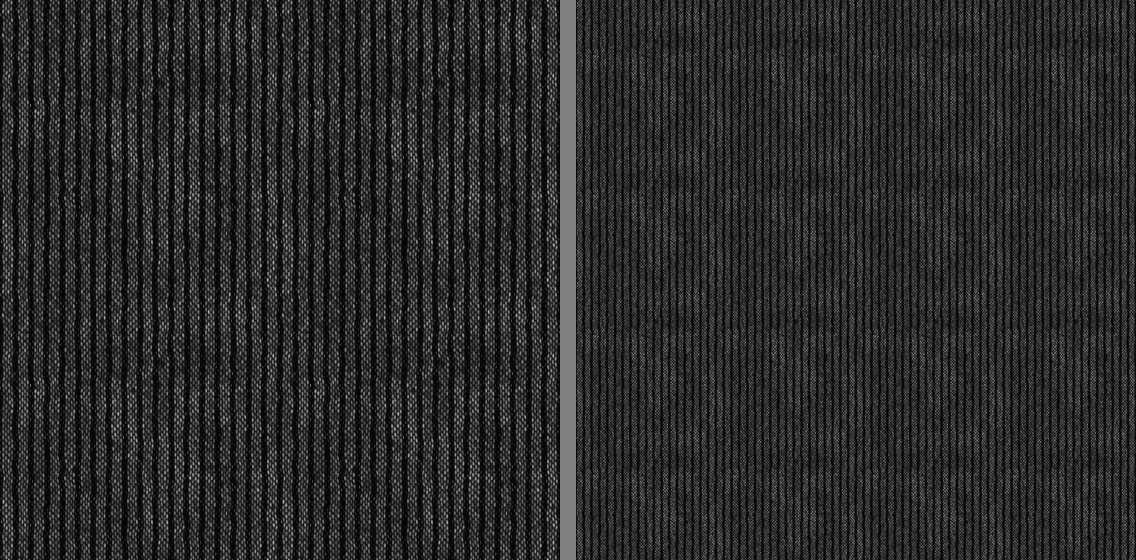
Left, the tile; right, the same tile 2 across and 2 down.
Give the GLSL for this texture, as a Shadertoy shader.

```glsl
const float REPEATS = 2.0;            // cloth patches across and down
const float RIBS = 18.0;              // ribs per patch
const float COLUMNS = 6.0;            // thread columns per rib, outer two lie in the groove
const float ROWS = 48.0;              // stitches per patch height
const vec3 GROOVE_COLOR = vec3(0.025);
const vec3 BODY_COLOR = vec3(0.075);
const vec3 DARK_YARN = vec3(0.28);
const vec3 LIGHT_YARN = vec3(0.57);

// Integer hash of a lattice cell, 0 to 1
float hash(vec2 cell, uint seed) {
    uvec2 c = uvec2(cell);
    uint h = c.x * 73856093u ^ c.y * 19349663u ^ seed * 83492791u;
    h = (h ^ (h >> 16)) * 73244475u;
    h = (h ^ (h >> 15)) * 73244475u;
    return float((h ^ (h >> 16)) & 65535u) / 65535.0;
}

// Value noise that wraps after one patch
float wrapNoise(vec2 p, vec2 freq, uint seed) {
    vec2 g = p * freq;
    vec2 cell = floor(g);
    vec2 f = g - cell;
    f = f * f * (3.0 - 2.0 * f);
    vec2 a = mod(cell, freq);
    vec2 b = mod(cell + 1.0, freq);
    float low = mix(hash(a, seed), hash(vec2(b.x, a.y), seed), f.x);
    float high = mix(hash(vec2(a.x, b.y), seed), hash(b, seed), f.x);
    return mix(low, high, f.y);
}

// Soft leaning oval, 1 at its heart and 0 outside
float stitchShape(vec2 q, vec2 radius, float lean) {
    q.x += lean * q.y;
    return 1.0 - smoothstep(0.25, 1.05, length(q / radius));
}

vec3 fabric(vec2 p) {
    // Slight wander of the ribs
    p.x += (wrapNoise(p, vec2(RIBS, 24.0), 1u) - 0.5) * 0.12 / RIBS;

    // Staggered stitch grid
    vec2 count = vec2(RIBS * COLUMNS, ROWS);
    vec2 g = p * count;
    float column = mod(floor(g.x), COLUMNS);
    g.y += 0.5 * mod(column, 2.0);
    vec2 id = mod(floor(g), count);
    vec2 q = fract(g) - 0.5;
    q += (vec2(hash(id, 2u), hash(id, 3u)) - 0.5) * vec2(0.16, 0.12);

    // Raised body against the dark groove
    float x = fract(p.x * RIBS);
    float body = smoothstep(0.13, 0.20, x) * (1.0 - smoothstep(0.80, 0.87, x));
    float inGroove = step(abs(column - 2.5), 2.0);
    vec2 radius = mix(vec2(0.34, 0.36), vec2(0.56, 0.54), inGroove);
    float lean = (hash(id, 4u) - 0.3) * 0.35;
    float cover = stitchShape(q, radius, lean);
    cover *= mix(0.75 * hash(id, 5u), 1.0, inGroove);

    // Yarn shade, fibres, worn areas and rare dark stitches
    vec3 yarn = mix(DARK_YARN, LIGHT_YARN, hash(id, 6u));
    float fibre = mix(0.72, 1.28, wrapNoise(p, vec2(216.0, 144.0), 7u));
    float wear = mix(0.82, 1.18, wrapNoise(p, vec2(9.0, 7.0), 8u));
    float flaw = mix(1.0, 0.35, step(0.992, hash(id, 9u)));
    vec3 ground = mix(GROOVE_COLOR, BODY_COLOR, body);
    return mix(ground, yarn * flaw, cover) * fibre * wear;
}

void mainImage(out vec4 fragColor, in vec2 fragCoord) {
    // Four samples per pixel smooth the fine threads
    vec3 color = vec3(0.0);
    for (int i = 0; i < 4; i++) {
        vec2 offset = vec2(i % 2, i / 2) * 0.5 - 0.25;
        color += fabric((fragCoord + offset) / iResolution.xy * REPEATS);
    }
    fragColor = vec4(color / 4.0, 1.0);
}
```
